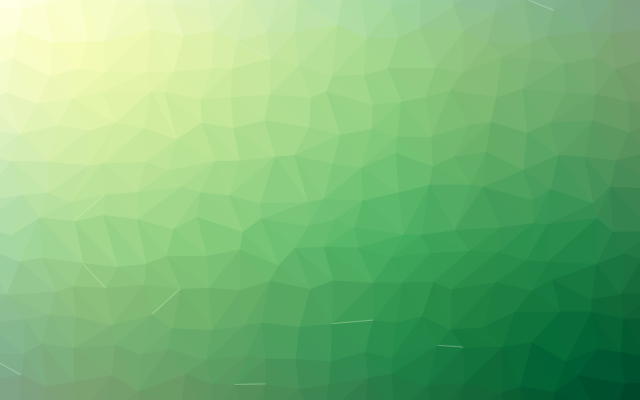
Write a WebGL 1 fragment shader that draws this background.

```glsl
precision highp float;
// Low-poly mesh of flat triangles shaded from pale yellow to deep green.

uniform vec2 u_resolution;

const float ROWS = 12.6; // mesh cells per canvas height

vec2 hash2(vec2 p) {
  vec3 q = fract(p.xyx * vec3(0.1031, 0.103, 0.0973));
  q += dot(q, q.yzx + 33.33);
  return fract((q.xx + q.yz) * q.zy);
}

// Nine-step ramp from cream through leaf green to forest green
vec3 ramp(float t) {
  float s = clamp(t, 0.0, 1.0) * 8.0;
  vec3 c = mix(vec3(1.0, 1.0, 0.898), vec3(0.969, 0.988, 0.725), min(s, 1.0));
  c = mix(c, vec3(0.851, 0.941, 0.639), clamp(s - 1.0, 0.0, 1.0));
  c = mix(c, vec3(0.678, 0.867, 0.557), clamp(s - 2.0, 0.0, 1.0));
  c = mix(c, vec3(0.471, 0.776, 0.475), clamp(s - 3.0, 0.0, 1.0));
  c = mix(c, vec3(0.255, 0.671, 0.365), clamp(s - 4.0, 0.0, 1.0));
  c = mix(c, vec3(0.137, 0.518, 0.263), clamp(s - 5.0, 0.0, 1.0));
  c = mix(c, vec3(0.0, 0.408, 0.216), clamp(s - 6.0, 0.0, 1.0));
  return mix(c, vec3(0.0, 0.271, 0.161), clamp(s - 7.0, 0.0, 1.0));
}

// Equal blend of a left-to-right ramp and a top-to-bottom ramp
vec3 shade(vec2 p) {
  vec2 uv = p / ROWS * vec2(u_resolution.y / u_resolution.x, 1.0);
  return 0.5 * (ramp(uv.x) + ramp(1.0 - uv.y));
}

vec2 meshPoint(vec2 id) {
  return id + 0.5 + 0.66 * (hash2(id + 17.0) - 0.5);
}

float cross2(vec2 a, vec2 b) {
  return a.x * b.y - a.y * b.x;
}

// Signed distance to an edge, positive on its left
float edgeDistance(vec2 p, vec2 a, vec2 b) {
  return cross2(normalize(b - a), p - a);
}

// Adds one triangle's colour, weighted by its pixel coverage
void addTriangle(inout vec4 sum, vec2 p, vec2 a, vec2 b, vec2 c, float pixel) {
  float ab = edgeDistance(p, a, b);
  float inside = min(ab, min(edgeDistance(p, b, c), edgeDistance(p, c, a)));
  float cover = clamp(inside / pixel + 0.5, 0.0, 1.0);
  vec2 center = (a + b + c) / 3.0;
  vec3 color = shade(center);

  // Rare pale hairline along the first edge
  float rare = step(0.983, hash2(floor(center * 40.0)).x);
  float hairline = 1.0 - smoothstep(0.0, 0.025 + pixel, abs(ab));
  color = mix(color, vec3(0.85, 0.94, 0.8), 0.4 * rare * hairline);
  sum += vec4(color, 1.0) * cover;
}

void main() {
  float pixel = ROWS / u_resolution.y;
  vec2 p = gl_FragCoord.xy * pixel;
  vec2 base = floor(p - 0.5);
  vec4 sum = vec4(shade(p), 1.0) * 0.001;

  // Split each nearby jittered cell into two triangles
  for (int j = -1; j <= 1; j++) {
    for (int i = -1; i <= 1; i++) {
      vec2 id = base + vec2(float(i), float(j));
      vec2 a = meshPoint(id);
      vec2 b = meshPoint(id + vec2(1.0, 0.0));
      vec2 c = meshPoint(id + vec2(1.0, 1.0));
      vec2 d = meshPoint(id + vec2(0.0, 1.0));

      // Use the diagonal that leaves the fuller smaller triangle
      float areaAC = min(cross2(b - a, c - a), cross2(c - a, d - a));
      float areaBD = min(cross2(c - b, d - b), cross2(d - b, a - b));
      if (areaAC > areaBD) {
        addTriangle(sum, p, a, b, c, pixel);
        addTriangle(sum, p, a, c, d, pixel);
      } else {
        addTriangle(sum, p, b, c, d, pixel);
        addTriangle(sum, p, b, d, a, pixel);
      }
    }
  }

  gl_FragColor = vec4(sum.rgb / sum.a, 1.0);
}
```
